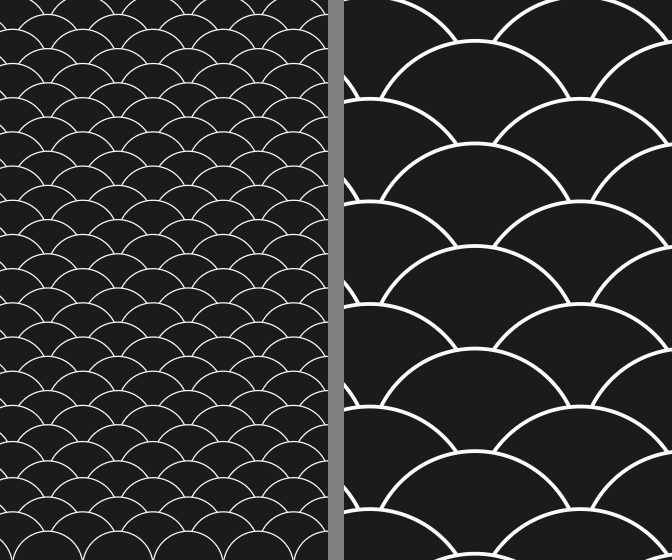
Left: the whole. Right: its middle third, enlarged.
Give the GLSL for this pattern, as a Shadertoy shader.

```glsl
// Antialiased coverage of a signed distance
float coverage(float dist, float pixel) {
    return clamp(0.5 - dist / pixel, 0.0, 1.0);
}

// Height of a scale's crest; rows come in pairs, slightly looser near the bottom
float crestHeight(int row) {
    float pair = float(row / 2);
    float offset = float(row % 2) * 0.275;
    return 0.41 + pair * 0.4866 + clamp(pair - 1.0, 0.0, 2.0) * 0.0275 + offset;
}

void mainImage(out vec4 fragColor, in vec2 fragCoord) {
    // One unit is the width of a scale
    float pixel = 4.668 / iResolution.x;
    vec2 p = fragCoord * pixel;

    vec3 ground = vec3(0.104);
    vec3 lineColor = vec3(0.98);
    vec3 color = ground;

    // Paint rows from top to bottom so lower scales overlap upper ones
    for (int row = 33; row >= 0; row--) {
        float shift = float(row % 2) * 0.5;
        vec2 q = vec2(fract(p.x - 0.178 + shift) - 0.5,
                      p.y - crestHeight(row) + 0.5);
        float dist = length(q) - 0.5;

        color = mix(color, ground, coverage(dist, pixel));
        color = mix(color, lineColor, coverage(abs(dist) - 0.009, pixel));
    }

    fragColor = vec4(color, 1.0);
}
```
